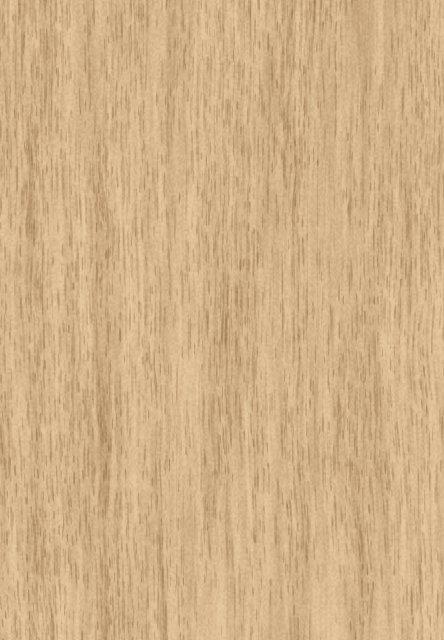
Write a WebGL 1 fragment shader that draws this texture.

```glsl
precision highp float;
// Pale oak veneer with upright grain. Stretched noise gives the broad bands,
// streaks and fibres; layers of jittered cells hold long tapered pores, which
// crowd on the left and along a slanting figure near the middle.

uniform vec2 u_resolution;

const vec3 DARK_WOOD = vec3(0.70, 0.56, 0.40);
const vec3 PALE_WOOD = vec3(0.87, 0.75, 0.59);

float hash(vec2 p) {
  vec3 q = fract(p.xyx * vec3(0.1031, 0.1030, 0.0973));
  q += dot(q, q.yzx + 33.33);
  return fract((q.x + q.y) * q.z);
}

float noise(vec2 p) {
  vec2 cell = floor(p);
  vec2 f = fract(p);
  f = f * f * (3.0 - 2.0 * f);
  float low = mix(hash(cell), hash(cell + vec2(1.0, 0.0)), f.x);
  float high = mix(hash(cell + vec2(0.0, 1.0)), hash(cell + vec2(1.0)), f.x);
  return mix(low, high, f.y);
}

// Noise centred on zero, scaled separately across and along the grain.
float grain(vec2 p, vec2 frequency, float seed) {
  return noise(p * frequency + seed) - 0.5;
}

// Gentle sideways wander of the fibres.
vec2 bendGrain(vec2 p) {
  float sway = 0.020 * grain(p, vec2(5.0, 2.2), 11.0);
  float ripple = 0.005 * grain(p, vec2(24.0, 11.0), 23.0);
  return p + vec2(sway + ripple, 0.0);
}

// Slanting figure: upright below, leaning right above the middle.
float figure(vec2 p) {
  float centre = 0.355 + 0.10 * smoothstep(0.45, 0.80, p.y);
  float offset = (p.x - centre) / 0.020;
  float span = smoothstep(0.20, 0.30, p.y) * (1.0 - smoothstep(0.75, 0.95, p.y));
  return exp(-offset * offset) * span;
}

// Share of cells that carry a pore.
float poreDensity(vec2 p, float figured, float leftSide) {
  float patches = grain(p, vec2(32.0, 3.0), 37.0);
  return 0.40 + 0.16 * leftSide + 0.75 * patches + 0.28 * figured;
}

// One layer of tapered pores, one per cell, with columns shifted at random.
float pores(vec2 p, vec2 cellSize, float density, float seed) {
  vec2 g = p / cellSize;
  g.y += 7.0 * hash(vec2(floor(g.x), seed));
  vec2 id = floor(g) + seed;
  vec2 f = fract(g);
  float halfLength = mix(0.25, 0.50, hash(id + 3.7));
  float along = abs(f.y - 0.5) / halfLength;
  float lean = 0.20 * (hash(id + 9.1) - 0.5) * (f.y - 0.5);
  float across = abs(f.x - mix(0.38, 0.62, hash(id + 5.3)) - lean);
  float halfWidth = mix(0.08, 0.22, hash(id + 7.9)) * max(0.0, 1.0 - along * along);
  float body = 1.0 - smoothstep(0.4 * halfWidth, halfWidth + 0.15, across);
  float ends = 1.0 - smoothstep(0.5, 1.0, along);
  float present = 1.0 - smoothstep(density - 0.08, density + 0.08, hash(id));
  return body * ends * present * mix(0.45, 1.0, hash(id + 2.3));
}

// Short, middling and long pores; the lower left favours the short ones.
float poreLayers(vec2 p, float density, float shortness) {
  float layers = 0.0;
  for (int i = 0; i < 4; i++) {
    float n = float(i);
    vec2 cellSize = vec2(0.0070 + 0.0010 * n, 0.030 + 0.028 * n);
    float share = density + shortness * (0.20 - 0.16 * n);
    float layer = pores(p + 0.0037 * n, cellSize, share, 17.0 + 41.0 * n);
    layers = max(layers, layer * (1.0 - 0.10 * n));
  }
  return layers;
}

// Long thin dark lines, broken into stretches.
float hairlines(vec2 p) {
  float ridge = abs(grain(p, vec2(75.0, 1.8), 29.0));
  float stretches = smoothstep(-0.15, 0.25, grain(p, vec2(40.0, 7.0), 71.0));
  return (1.0 - smoothstep(0.0, 0.10, ridge)) * stretches;
}

// Lightness of the wood between the pores.
float woodTone(vec2 p) {
  float bands = 0.20 * grain(p, vec2(13.0, 0.9), 3.0);
  float streaks = 0.28 * grain(p, vec2(52.0, 2.0), 51.0);
  float fibres = 0.40 * grain(p, vec2(150.0, 6.0), 67.0);
  float threads = 0.26 * grain(p, vec2(270.0, 28.0), 43.0);
  float speckle = 0.34 * grain(p, vec2(370.0, 300.0), 83.0);
  return 0.86 + bands + streaks + fibres + threads + speckle;
}

void main() {
  vec2 p = gl_FragCoord.xy / u_resolution.y;
  vec2 q = bendGrain(p);
  float figured = figure(p);
  float leftSide = 1.0 - smoothstep(0.05, 0.32, p.x);
  float shortness = leftSide * (1.0 - smoothstep(0.25, 0.55, p.y));

  float pore = poreLayers(q, poreDensity(q, figured, leftSide), shortness);
  float roughness = 0.85 + 0.6 * grain(p, vec2(260.0, 110.0), 97.0);
  float tone = woodTone(q) - 0.05 * figured - 0.22 * hairlines(q);
  tone -= pore * roughness * (0.80 + 0.18 * figured);

  gl_FragColor = vec4(mix(DARK_WOOD, PALE_WOOD, clamp(tone, -0.4, 1.15)), 1.0);
}
```
